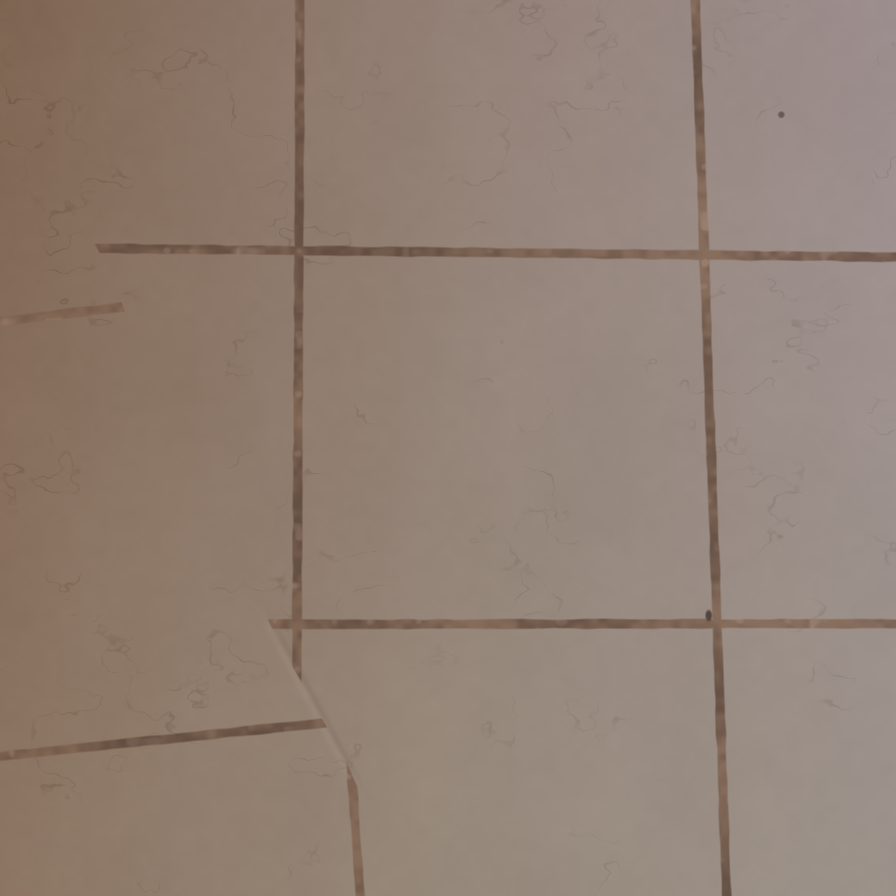
A WebGL 1 fragment shader for this texture:

```glsl
precision highp float;
// Worn beige floor tiles with thin brown grout under warm, uneven light.
// Two slightly skewed grids meet along a slanted seam; value noise adds
// mottling, scuffs and stained grout.

uniform vec2 u_resolution;

// Grids: line position at the first edge, at the far edge, and spacing there
const vec2 MAIN_COL_START = vec2(0.330, 0.335);   // bottom, top
const vec2 MAIN_COL_STEP  = vec2(0.481, 0.441);
const vec2 MAIN_ROW_START = vec2(0.303, 0.304);   // left, right
const vec2 MAIN_ROW_STEP  = vec2(0.421, 0.409);
const vec2 SIDE_COL_START = vec2(0.402, 0.332);
const vec2 SIDE_COL_STEP  = vec2(0.490, 0.450);
const vec2 SIDE_ROW_START = vec2(0.156, 0.259);
const vec2 SIDE_ROW_STEP  = vec2(0.485, 0.502);

const vec2  SEAM_TOP   = vec2(0.108, 0.723);
const float SEAM_SLOPE = 0.462;
const float SEAM_BEND  = 0.08;
const float GROUT_HALF = 0.0052;
const float EDGE_SOFT  = 0.0014;
const float MOTTLE     = 0.022;
const float SCUFF      = 0.055;
const vec2  SPECK      = vec2(0.872, 0.872);
const vec2  CHIP       = vec2(0.791, 0.313);

const vec3 TILE_LEFT_TOP     = vec3(0.500, 0.400, 0.325);
const vec3 TILE_LEFT_BOTTOM  = vec3(0.555, 0.465, 0.395);
const vec3 TILE_MID_TOP      = vec3(0.580, 0.505, 0.465);
const vec3 TILE_MID_BOTTOM   = vec3(0.590, 0.535, 0.480);
const vec3 TILE_RIGHT_TOP    = vec3(0.615, 0.560, 0.560);
const vec3 TILE_RIGHT_BOTTOM = vec3(0.615, 0.575, 0.545);
const vec3 GROUT_DARK  = vec3(0.365, 0.280, 0.230);
const vec3 GROUT_LIGHT = vec3(0.510, 0.400, 0.325);
const vec3 DIRT        = vec3(0.270, 0.220, 0.190);

float hash(vec2 p) {
  return fract(sin(dot(p, vec2(127.1, 311.7))) * 43758.5453);
}

float noise(vec2 p) {
  vec2 i = floor(p), f = fract(p);
  f = f * f * (3.0 - 2.0 * f);
  return mix(mix(hash(i), hash(i + vec2(1.0, 0.0)), f.x),
             mix(hash(i + vec2(0.0, 1.0)), hash(i + vec2(1.0)), f.x), f.y);
}

float fbm(vec2 p) {
  float sum = 0.0, amp = 0.5;
  for (int i = 0; i < 4; i++) {
    sum += amp * noise(p);
    p = p * 2.03 + 17.3;
    amp *= 0.5;
  }
  return sum / 0.9375;
}

// Distance to the nearest of evenly spaced lines that skew along t
float lineDistance(float x, float t, vec2 start, vec2 gap) {
  float spacing = mix(gap.x, gap.y, t);
  float cell = (x - mix(start.x, start.y, t)) / spacing;
  return abs(fract(cell + 0.5) - 0.5) * spacing;
}

// Warm on the left, cool and pale on the right
vec3 tileLight(vec2 p) {
  vec3 left  = mix(TILE_LEFT_BOTTOM, TILE_LEFT_TOP, p.y);
  vec3 mid   = mix(TILE_MID_BOTTOM, TILE_MID_TOP, p.y);
  vec3 right = mix(TILE_RIGHT_BOTTOM, TILE_RIGHT_TOP, p.y);
  vec3 warm  = mix(left, mid, clamp(p.x / 0.5, 0.0, 1.0));
  return mix(warm, right, clamp((p.x - 0.5) / 0.5, 0.0, 1.0));
}

void main() {
  vec2 p = gl_FragCoord.xy / u_resolution;
  float soft = max(EDGE_SOFT, 0.8 / min(u_resolution.x, u_resolution.y));

  // Tile surface: broad mottling, fine grain and sparse curved scuffs
  vec3 color = tileLight(p);
  color += MOTTLE * (fbm(p * 9.0) - 0.5) + 0.014 * (fbm(p * 70.0) - 0.5);
  float vein = abs(fbm(p * vec2(17.0, 22.0) + 4.0) - 0.5);
  float patches = smoothstep(0.58, 0.75, noise(p * 15.0 + 31.0));
  color -= SCUFF * patches * (1.0 - smoothstep(0.0, 0.022, vein))
         * noise(p * 80.0);

  // Seam: signed offset, positive on the main side
  float drop = SEAM_TOP.y - p.y;
  float seam = p.x - SEAM_TOP.x - SEAM_SLOPE * drop
             - SEAM_BEND * max(drop - 0.42, 0.0);
  float mainSide = smoothstep(-soft, soft, seam + 0.004 * (noise(p * 40.0) - 0.5));
  float fold = smoothstep(0.10, 0.16, p.y) * (1.0 - smoothstep(0.26, 0.34, p.y));
  color += fold * (0.022 * exp(-pow((seam + 0.004) / 0.005, 2.0))
                 - 0.030 * exp(-pow((seam - 0.004) / 0.004, 2.0)));

  // Grout lines of both grids, with slightly ragged edges
  float mainLine = min(lineDistance(p.x, p.y, MAIN_COL_START, MAIN_COL_STEP),
                       lineDistance(p.y, p.x, MAIN_ROW_START, MAIN_ROW_STEP));
  float sideLine = min(lineDistance(p.x, p.y, SIDE_COL_START, SIDE_COL_STEP),
                       lineDistance(p.y, p.x, SIDE_ROW_START, SIDE_ROW_STEP));
  float width = GROUT_HALF + 0.0014 * (noise(p * 55.0) - 0.5);
  float grout = mix(1.0 - smoothstep(width - soft, width + soft, sideLine),
                    1.0 - smoothstep(width - soft, width + soft, mainLine), mainSide);

  // Stains run along the grout; pale crumbs appear where it has worn
  float stain = 0.65 * noise(p * 13.0 + 8.0) + 0.35 * noise(p * 110.0);
  vec3 groutColor = mix(GROUT_DARK, GROUT_LIGHT, smoothstep(0.15, 0.85, stain));
  groutColor += 0.07 * smoothstep(0.72, 0.95, noise(p * 75.0 + 5.0));
  groutColor += vec3(0.02, 0.025, 0.03) * p.x;
  color = mix(color, groutColor, 0.93 * grout);

  // One small speck on a tile and one chip at a crossing
  float speck = 1.0 - smoothstep(0.002, 0.005, length(p - SPECK));
  float chip = 1.0 - smoothstep(0.002, 0.005, length((p - CHIP) * vec2(1.0, 0.6)));
  color = mix(color, DIRT, max(0.6 * speck, 0.85 * chip));

  gl_FragColor = vec4(color, 1.0);
}
```
